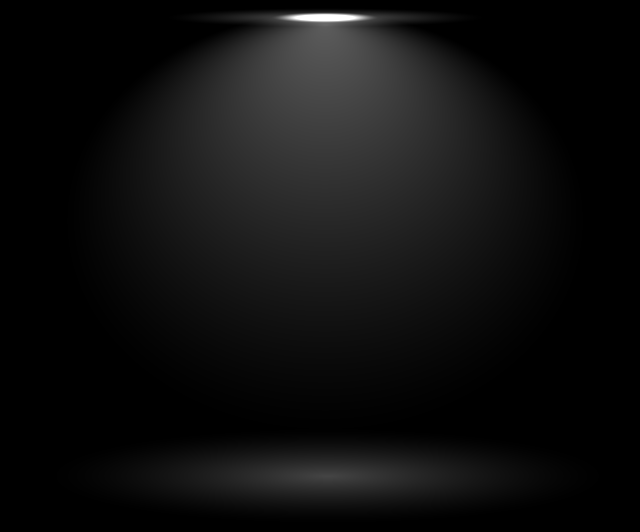
Write a WebGL 1 fragment shader that draws this background.

```glsl
precision highp float;

uniform vec2 u_resolution;

// Position inside an ellipse, where length 1 is its rim
vec2 ellipseSpace(vec2 p, vec2 center, vec2 radius) {
    return (p - center) / radius;
}

// Radial fade from 1 at the center to 0 at the rim
float ellipseGlow(vec2 q, float falloff) {
    return pow(max(1.0 - length(q), 0.0), falloff);
}

// Radial fade from an off-center focus to the rim of the unit circle
float focalGlow(vec2 q, vec2 focus, float falloff) {
    vec2 ray = q - focus;
    float a = dot(ray, ray) + 1e-6;
    float b = dot(ray, focus);
    float c = dot(focus, focus) - 1.0;
    float reach = (-b + sqrt(max(b * b - a * c, 0.0))) / a;
    float t = 1.0 / max(reach, 1e-4);
    return pow(max(1.0 - t, 0.0), falloff);
}

void main() {
    vec2 uv = gl_FragCoord.xy / u_resolution;

    // Wide pool of light falling from the lamp
    vec2 beam = ellipseSpace(uv, vec2(0.508, 0.578), vec2(0.41, 0.398));
    float light = 0.36 * focalGlow(beam, vec2(0.0, 0.942), 1.3);

    // Flat reflection on the floor
    vec2 pool = ellipseSpace(uv, vec2(0.512, 0.105), vec2(0.44, 0.09));
    light += 0.27 * ellipseGlow(pool, 1.5);

    // Thin streak and bright lamp
    vec2 lampCenter = vec2(0.508, 0.967);
    vec2 streak = ellipseSpace(uv, lampCenter, vec2(0.25, 0.018));
    light += 0.4 * ellipseGlow(streak, 1.4);
    vec2 lamp = ellipseSpace(uv, lampCenter, vec2(0.085, 0.0105));
    light += 1.0 - smoothstep(0.25, 1.0, length(lamp));

    gl_FragColor = vec4(vec3(min(light, 1.0)), 1.0);
}
```
